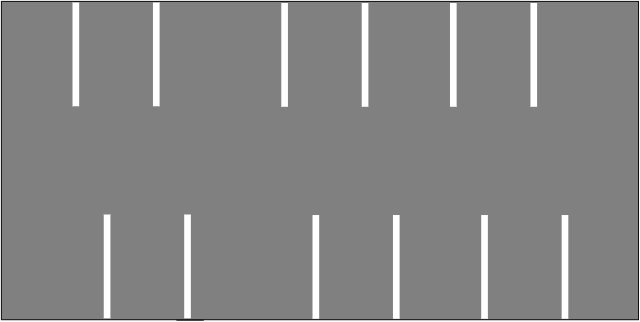
Write a Shadertoy shader that draws this pattern.

```glsl
const vec3 PAVEMENT = vec3(0.502);
const vec3 PAINT = vec3(1.0);
const vec3 OUTLINE = vec3(0.0);

// Signed distance to an axis-aligned rectangle
float boxDistance(vec2 p, vec2 center, vec2 halfSize) {
    vec2 d = abs(p - center) - halfSize;
    return length(max(d, 0.0)) + min(max(d.x, d.y), 0.0);
}

// Share of a pixel covered by a shape at the given distance
float coverage(float distanceToEdge, float pixel) {
    return clamp(0.5 - distanceToEdge / pixel, 0.0, 1.0);
}

// Three pairs of upright bars, shifted as a row
float barRow(vec2 p, vec2 offset, float pixel) {
    const vec2 BAR_HALF = vec2(0.0052, 0.0812);
    const float PAIR_GAP = 0.1257;
    vec3 pairStart = vec3(0.1185, 0.4447, 0.7083);
    float mask = 0.0;
    for (int i = 0; i < 3; i++) {
        float drop = i > 0 ? 0.0008 : 0.0;
        for (int j = 0; j < 2; j++) {
            vec2 center = offset + vec2(pairStart[i] + float(j) * PAIR_GAP, -drop);
            mask = max(mask, coverage(boxDistance(p, center, BAR_HALF), pixel));
        }
    }
    return mask;
}

void mainImage(out vec4 fragColor, in vec2 fragCoord) {
    // Canvas width is one unit
    float pixel = 1.0 / iResolution.x;
    vec2 p = fragCoord * pixel;
    float unitHeight = 258.0 / 512.0;
    p.y *= unitHeight * iResolution.x / iResolution.y;

    // Thin outline around the pavement
    vec2 lower = vec2(0.0021, 0.0035);
    vec2 upper = vec2(0.9977, unitHeight - 0.0021);
    float lineHalf = 0.0007;
    float frame = boxDistance(p, 0.5 * (lower + upper), 0.5 * (upper - lower));
    vec3 color = mix(PAINT, OUTLINE, coverage(frame - lineHalf, pixel));
    color = mix(color, PAVEMENT, coverage(frame + lineHalf, pixel));

    // Short thickening of the lower edge
    float dash = boxDistance(p, vec2(0.297, 0.0028), vec2(0.021, 0.0007));
    color = mix(color, OUTLINE, coverage(dash, pixel));

    // Upper and lower rows of bars
    float bars = max(barRow(p, vec2(0.0, 0.4188), pixel),
                     barRow(p, vec2(0.0488, 0.0870), pixel));
    color = mix(color, PAINT, bars);

    fragColor = vec4(color, 1.0);
}
```
